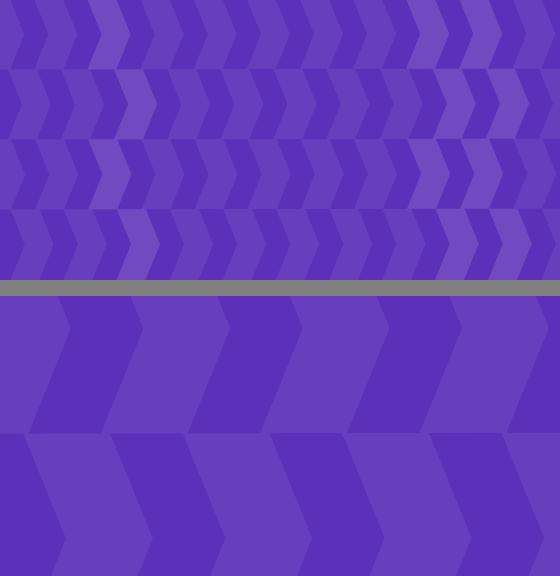
Top: the whole. Bottom: its middle third, enlarged.
This pattern is drawn by a Shadertoy shader. Its source:

```glsl
#define ROWS 4.0
#define PERIOD 0.1897
#define FILL 0.545
#define POINT_DEPTH 0.0508
#define START_X 0.312
#define ROW_DRIFT 0.002
#define ROW_TILT 0.0017
#define ROW_LIFT 0.0016
#define GROUND vec3(0.36, 0.19, 0.725)
#define BAND vec3(0.405, 0.243, 0.745)
#define BRIGHT_BAND vec3(0.445, 0.29, 0.755)

// Pixel coverage of a signed distance
float coverage(float dist, float pixel) {
    return clamp(0.5 - dist / pixel, 0.0, 1.0);
}

// One row of right-pointing chevrons; rowPos runs downward in row heights
vec3 chevronRow(float x, float rowPos, float row, float pixel) {
    float fold = 1.0 - abs(2.0 * (rowPos - row) - 1.0);
    float shift = 0.5 * mod(row, 2.0) + ROW_DRIFT * row * row * row;
    float u = (x - START_X - POINT_DEPTH * fold) / PERIOD - shift - 0.5 * FILL;
    float column = floor(u + 0.5);

    // Horizontal distance scaled to the slanted edge normal
    float slope = 2.0 * POINT_DEPTH * ROWS;
    float dist = (abs(u - column) - 0.5 * FILL) * PERIOD * inversesqrt(1.0 + slope * slope);

    // Accent columns line up through all rows
    bool accent = mod(column, 6.0) < 0.5 || mod(column, 7.0) < 0.5;
    return mix(GROUND, accent ? BRIGHT_BAND : BAND, coverage(dist, pixel));
}

void mainImage(out vec4 fragColor, in vec2 fragCoord) {
    float pixel = 1.0 / iResolution.y;
    vec2 p = fragCoord * pixel;
    float rowPos = (1.0 - p.y + ROW_LIFT + ROW_TILT * p.x) * ROWS;

    // Blend the two rows that meet at the nearest seam
    float seam = floor(rowPos + 0.5);
    float upperRow = clamp(seam - 1.0, 0.0, ROWS - 1.0);
    float lowerRow = clamp(seam, 0.0, ROWS - 1.0);
    vec3 upper = chevronRow(p.x, rowPos, upperRow, pixel);
    vec3 lower = chevronRow(p.x, rowPos, lowerRow, pixel);
    float below = coverage((seam - rowPos) / ROWS, pixel);

    fragColor = vec4(mix(upper, lower, below), 1.0);
}
```
